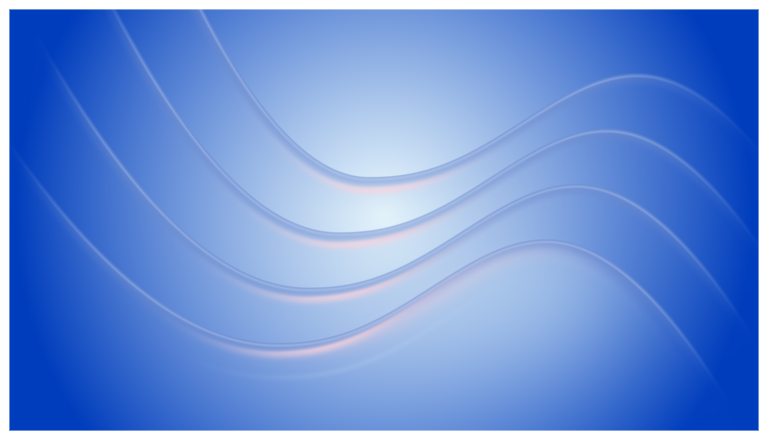
This background is drawn by a WebGL 2 fragment shader. Its source:

```glsl
#version 300 es
precision highp float;
// Blue radial glow crossed by four translucent, pink-lit wave ribbons inside a white frame.

uniform vec2 u_resolution;
out vec4 outColor;

// Lengths are fractions of the canvas width, y runs upward
const vec3 GLOW_CORE = vec3(0.91, 0.97, 0.99);
const vec3 DEEP_BLUE = vec3(0.0, 0.24, 0.74);
const vec3 BAND_BLUE = vec3(0.43, 0.54, 0.80);
const vec3 EDGE_LIGHT = vec3(0.75, 0.85, 0.97);
const vec3 PINK = vec3(0.98, 0.83, 0.87);
const vec3 MIST = vec3(0.75, 0.85, 0.94);
const vec3 FRAME = vec3(1.0);

const float FRAME_WIDTH = 0.0123;
const float GLOW_RADIUS = 0.48;
const float GLOW_POWER = 1.12;
const vec2 GLOW_OFFSET = vec2(0.0, 0.007);

const int WAVES = 4;
const vec2 TROUGH = vec2(0.480, 0.3424);
const vec2 WAVE_STEP = vec2(-0.0396, -0.0720);
const float LEFT_STRETCH = 0.155;
const float CREST_SPAN = 0.350;
const float CREST_HEIGHT = 0.135;
const float BAND_WIDTH = 0.012;
const float PINK_DEPTH = 0.0165;

float gauss(float x, float width) {
    float t = x / width;
    return exp(-t * t);
}

// Height of wave k: steep left arm, skewed cosine rise, falling right arm
float waveHeight(float x, float k) {
    float u = x - TROUGH.x - k * WAVE_STEP.x;
    float left = max(-u, 0.0) / (1.0 + LEFT_STRETCH * k);
    float right = max(u - CREST_SPAN, 0.0);
    float rise = pow(clamp(u / CREST_SPAN, 0.0, 1.0), 1.15);
    float h = CREST_HEIGHT * 0.5 * (1.0 - cos(3.14159265 * rise));
    h += 5.17 * left * left / (1.0 + 0.46 * left);
    h -= 4.24 * right * right / (1.0 + 0.62 * right);
    return TROUGH.y + k * WAVE_STEP.y + h;
}

// Approximate distance below wave k, negative above it
float waveDepth(vec2 p, float k) {
    float e = 0.002;
    float y = waveHeight(p.x, k);
    float slope = (waveHeight(p.x + e, k) - waveHeight(p.x - e, k)) / (2.0 * e);
    return (y - p.y) * inversesqrt(1.0 + slope * slope);
}

vec3 addRibbon(vec3 color, vec2 p, float k, float visible, float pixel) {
    float d = waveDepth(p, k);
    float u = p.x - TROUGH.x - k * WAVE_STEP.x;
    float below = smoothstep(-pixel, pixel, d);

    // Shaded band with a long soft tail
    float band = 0.36 * (1.0 - smoothstep(0.4 * BAND_WIDTH, 1.6 * BAND_WIDTH, d));
    float tail = 0.20 * exp(-max(d, 0.0) / 0.035);
    color = mix(color, BAND_BLUE, below * (band + tail) * visible);

    // Thin highlight within the band
    float line = gauss(d - 0.0035, 0.0011 + 0.5 * pixel);
    color = mix(color, EDGE_LIGHT, 0.32 * line * visible);

    // Pink reflection, closing in on the edge toward the right
    float center = 0.015 + 0.018 * k;
    float along = gauss(u - center, 0.085 + 0.012 * k);
    float depth = PINK_DEPTH - 0.025 * clamp(u, 0.0, 0.25) - 0.001 * k;
    float streak = gauss(d - depth, d > depth ? 0.0065 : 0.0035);
    return mix(color, PINK, 0.72 * along * streak * visible);
}

void main() {
    float pixel = 1.0 / u_resolution.x;
    vec2 p = gl_FragCoord.xy * pixel;
    vec2 size = vec2(1.0, u_resolution.y * pixel);

    // Radial backdrop
    float r = length(p - 0.5 * size - GLOW_OFFSET) / GLOW_RADIUS;
    float t = pow(clamp(r, 0.0, 1.0), GLOW_POWER);
    vec3 color = mix(GLOW_CORE, DEEP_BLUE, t);

    // Ribbons dissolve toward the rim
    float visible = 1.0 - smoothstep(0.65, 1.08, r);
    for (int i = 0; i < WAVES; i++) {
        color = addRibbon(color, p, float(i), visible, pixel);
    }

    // Pale mist and a faint wide reflection under the lowest ribbon
    float low = waveDepth(p, float(WAVES - 1));
    float under = smoothstep(0.0, 0.03, low);
    float mist = gauss(length((p - vec2(0.69, 0.20)) * vec2(0.8, 1.0)), 0.12);
    color = mix(color, MIST, 0.42 * under * mist);
    float sheen = gauss(p.x - 0.57, 0.17) * gauss(low - 0.016, 0.013);
    color = mix(color, PINK, 0.25 * sheen);
    float rim = gauss(p.x - 0.47, 0.14) * gauss(low - 0.045, 0.004);
    color = mix(color, MIST, 0.18 * rim);

    // White frame
    vec2 inset = min(p, size - p);
    float inside = smoothstep(-0.5, 0.5, (min(inset.x, inset.y) - FRAME_WIDTH) / pixel);
    outColor = vec4(mix(FRAME, color, inside), 1.0);
}
```
